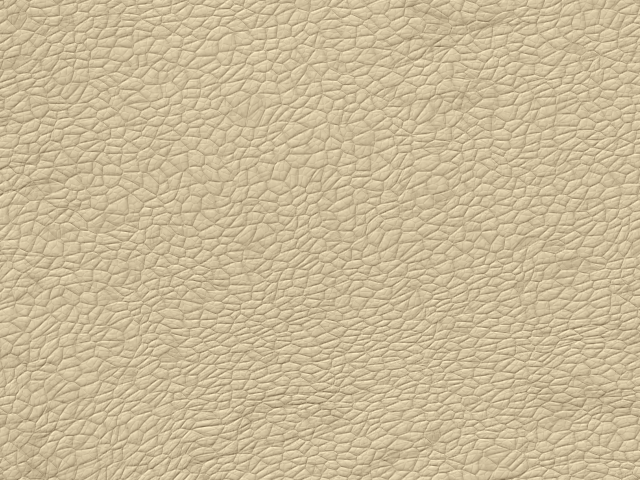
This texture is drawn by a Shadertoy shader. Its source:

```glsl
vec2 hash2(vec2 p) {
    return fract(sin(vec2(dot(p, vec2(127.1, 311.7)), dot(p, vec2(269.5, 183.3)))) * 43758.5453);
}

float noise(vec2 p) {
    vec2 cell = floor(p), f = fract(p);
    f = f * f * (3.0 - 2.0 * f);
    return mix(mix(hash2(cell).x, hash2(cell + vec2(1, 0)).x, f.x),
               mix(hash2(cell + vec2(0, 1)).x, hash2(cell + vec2(1, 1)).x, f.x), f.y);
}

// Gap between the two nearest cell centres: zero along the creases
float creaseGap(vec2 p) {
    vec2 cell = floor(p), f = fract(p);
    float nearest = 8.0, second = 8.0;
    for (int y = -1; y <= 1; y++)
    for (int x = -1; x <= 1; x++) {
        vec2 offset = vec2(x, y);
        float d = length(offset + hash2(cell + offset) - f);
        second = min(second, max(nearest, d));
        nearest = min(nearest, d);
    }
    return second - nearest;
}

// Slanted, wavy flow of the hide with small irregularities
vec2 bendGrain(vec2 p) {
    vec2 wobble = vec2(noise(p * 15.0), noise(p * 15.0 + 40.0)) - 0.5;
    p.y += 0.2 * noise(p * vec2(1.7, 2.1) + 5.0) - 0.2 * p.x;
    return p + 0.022 * wobble;
}

float leatherHeight(vec2 p) {
    vec2 q = bendGrain(p);
    float pebbles = exp(-4.0 * creaseGap(q * vec2(31.0, 47.0)));
    float wrinkles = exp(-4.5 * creaseGap(q * vec2(58.0, 84.0) + 17.0));

    // Long folds, strong in some zones only
    float ridge = abs(noise(q * vec2(5.0, 23.0) + 9.0) - 0.5);
    float folds = exp(-15.0 * ridge) * smoothstep(0.35, 0.75, noise(p * 3.2 + 2.0));
    return 1.0 - pebbles - 0.28 * wrinkles - 0.7 * folds;
}

void mainImage(out vec4 fragColor, in vec2 fragCoord) {
    vec2 p = fragCoord / iResolution.y;

    // Relief lit from the upper left
    vec2 towardLight = 0.0015 * normalize(vec2(-0.45, 0.9));
    float lit = leatherHeight(p + towardLight);
    float shaded = leatherHeight(p - towardLight);
    float relief = shaded - lit;
    float depth = 0.5 * (lit + shaded) - 0.5;

    // Fine pores and slow changes of tone
    float pores = noise(p * 260.0) - 0.5;
    float tone = noise(p * 2.3 + 31.0) - 0.5;
    float light = 0.59 + 0.62 * relief + 0.2 * depth + 0.12 * pores + 0.07 * tone;

    vec3 shadowTan = vec3(0.57, 0.50, 0.38);
    vec3 paleCream = vec3(0.96, 0.90, 0.76);
    fragColor = vec4(mix(shadowTan, paleCream, clamp(light, -0.15, 1.05)), 1.0);
}
```
